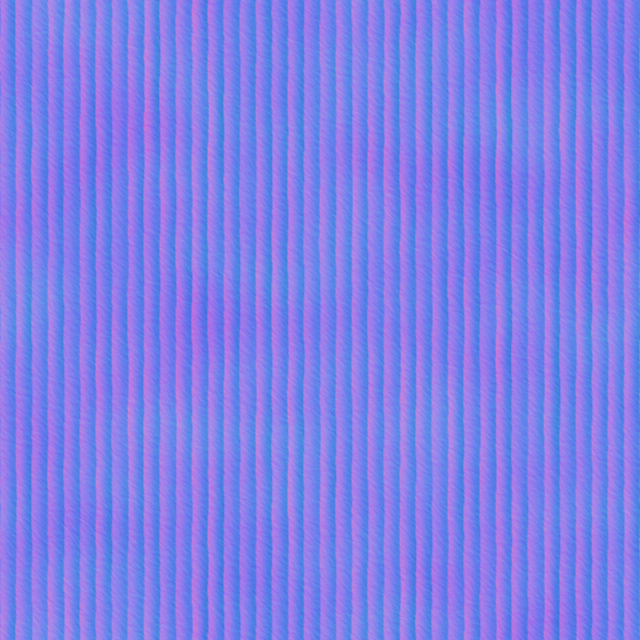
This texture map is drawn by a WebGL 2 fragment shader. Its source:

```glsl
#version 300 es
precision highp float;
// Tangent-space normal map of a finely ribbed, slightly worn sheet.
// Each rib is a rounded slope profile with a sharp groove; wrapping gradient
// noise adds uneven strength, broad swells, diagonal grain and faint creases.

#define RIBS 40.0          // ribs across the tile
#define RIB_SLOPE 0.35     // sideways tilt at the rib flanks
#define GROOVE 0.06        // half width of the groove, in ribs
#define RIB_VARIATION 0.5  // change of strength along and between ribs
#define WOBBLE 0.09        // sideways wander of the grooves, in ribs
#define SWELL 0.17         // tilt of the broad uneven areas
#define GRAIN 0.00028      // height of the fine surface grain
#define CREASE 0.45        // crease height relative to the grain
#define FLAT_BLUE 0.93     // blue of an untilted surface

uniform vec2 u_resolution;
out vec4 fragColor;

const float TAU = 6.28319;

float hash(vec2 cell) {
    uvec2 c = uvec2(cell);
    uint h = (c.x * 1597334677u) ^ ((c.y + 17u) * 3812015801u);
    h = (h ^ (h >> 15)) * 747796405u;
    h ^= h >> 13;
    return float(h & 65535u) / 65536.0;
}

// Dot product of a lattice gradient with the offset; the lattice wraps.
float corner(vec2 cell, vec2 offset, vec2 period) {
    float angle = TAU * hash(floor(mod(cell + 0.5, period)));
    return dot(vec2(cos(angle), sin(angle)), offset);
}

// Gradient noise, about -0.7 to 0.7, repeating after a whole period.
float noise(vec2 p, vec2 period) {
    vec2 i = floor(p), f = p - i;
    vec2 w = f * f * f * (f * (f * 6.0 - 15.0) + 10.0);
    vec2 e = vec2(1.0, 0.0);
    float low = mix(corner(i, f, period), corner(i + e, f - e, period), w.x);
    float high = mix(corner(i + e.yx, f - e.yx, period),
                     corner(i + e.xx, f - e.xx, period), w.x);
    return mix(low, high, w.y);
}

float tileNoise(vec2 uv, vec2 freq) {
    return noise(uv * freq, freq);
}

// Fine height: diagonal grain at two scales and sparse thin creases.
float relief(vec2 uv) {
    vec2 diagonal = vec2(uv.x + uv.y, uv.x - uv.y);
    float grain = tileNoise(diagonal, vec2(105.0, 60.0))
                + 0.55 * tileNoise(diagonal, vec2(178.0, 113.0));
    float line = tileNoise(diagonal, vec2(11.0, 4.0))
               + 0.08 * tileNoise(uv, vec2(31.0, 29.0));
    float patches = smoothstep(0.05, 0.35, tileNoise(uv, vec2(7.0, 8.0)));
    float crease = 1.0 - smoothstep(0.0, 0.035, abs(line));
    return grain - CREASE * crease * patches;
}

vec2 reliefTilt(vec2 uv) {
    vec2 e = vec2(0.0008, 0.0);
    float h = relief(uv);
    return (h - vec2(relief(uv + e.xy), relief(uv + e.yx))) * GRAIN / e.x;
}

// Sideways tilt: high after the groove, easing to low before the next one.
float ribTilt(vec2 uv) {
    float wander = tileNoise(uv, vec2(23.0, 17.0))
                 + 0.5 * tileNoise(uv, vec2(47.0, 71.0));
    float x = uv.x * RIBS + WOBBLE * wander;
    float rib = mod(floor(x), RIBS);
    float p = fract(x);
    float edge = max(GROOVE, 0.75 * RIBS / u_resolution.x);
    float groove = smoothstep(0.0, edge, p) * smoothstep(0.0, edge, 1.0 - p);
    float profile = 1.0 - 2.0 * smoothstep(0.08, 0.92, p);
    float along = noise(vec2(rib + 0.5, uv.y * 6.0), vec2(RIBS, 6.0));
    float own = hash(vec2(rib, 91.0)) - 0.5;
    float strength = 1.0 + RIB_VARIATION * (along + 0.5 * own);
    return RIB_SLOPE * profile * strength * groove;
}

// Broad, slightly flattened uneven areas.
vec2 swellTilt(vec2 uv) {
    float wide = tileNoise(uv, vec2(3.0, 5.0));
    float small = tileNoise(uv, vec2(8.0, 13.0));
    float sideways = tileNoise(uv, vec2(6.0, 4.0));
    return SWELL * vec2(0.7 * sideways - 0.3 * small, 0.7 * wide + 0.6 * small);
}

void main() {
    vec2 uv = gl_FragCoord.xy / u_resolution;
    vec2 tilt = vec2(ribTilt(uv), 0.0) + swellTilt(uv) + reliefTilt(uv);

    // Encode the normal, with blue falling off on steeper parts.
    float z = sqrt(max(0.0, 1.0 - dot(tilt, tilt)));
    float blue = FLAT_BLUE - 0.5 * (1.0 - z);
    fragColor = vec4(0.5 + 0.5 * tilt, blue, 1.0);
}
```
